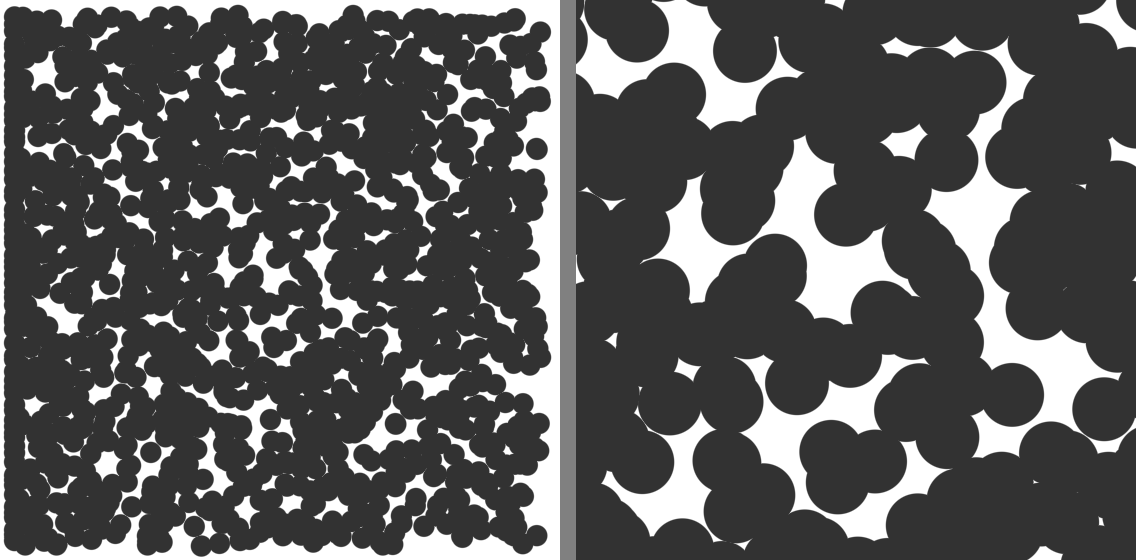
Left, the full canvas; right, a detail of the centre.
A Shadertoy shader for this pattern:

```glsl
// Dark overlapping discs strewn at random over a white square, leaving ragged
// gaps. A box is split into cells, each holding a random number of discs; a
// dense column of discs closes the left side. The union is a minimum distance.

#define RADIUS 0.019                   // disc radius
#define BOX_MIN vec2(0.026, 0.024)     // lower left limit of disc centres
#define BOX_SIZE vec2(0.941, 0.951)    // extent of disc centres
#define GRID 20.0                      // cells per side of the box
#define COUNT_SPREAD 6.4               // discs per cell: 1 + floor(spread * hash)
#define COLUMN_STEPS 68.0              // discs in the left column
#define EDGE_PIXELS 0.8                // half width of the smoothed edge
#define INK vec3(0.198)
#define PAPER vec3(1.0)

float hash(vec2 p) {
    return fract(sin(dot(p, vec2(127.1, 311.7))) * 43758.5453);
}

vec2 hash2(vec2 p) {
    return vec2(hash(p), hash(p + vec2(37.3, 71.9)));
}

// Distance to the nearest scattered disc
float scatteredDiscs(vec2 p) {
    vec2 cellSize = BOX_SIZE / GRID;
    vec2 home = floor((p - BOX_MIN) / cellSize);
    float d = 1.0;
    for (int y = -1; y <= 1; y++)
    for (int x = -1; x <= 1; x++) {
        vec2 cell = home + vec2(x, y);
        if (any(lessThan(cell, vec2(0.0))) || any(greaterThanEqual(cell, vec2(GRID)))) continue;
        int count = 1 + int(COUNT_SPREAD * hash(cell + 5.7));
        for (int i = 0; i < count; i++) {
            vec2 seed = cell + float(i + 1) * vec2(23.17, 41.53);
            vec2 centre = BOX_MIN + (cell + hash2(seed)) * cellSize;
            d = min(d, length(p - centre) - RADIUS);
        }
    }
    return d;
}

// Distance to the crowded column at the left limit of the box
float columnDiscs(vec2 p) {
    float pitch = BOX_SIZE.y / COLUMN_STEPS;
    float home = floor((p.y - BOX_MIN.y) / pitch);
    float d = 1.0;
    for (int i = -3; i <= 3; i++) {
        float k = clamp(home + float(i), 0.0, COLUMN_STEPS - 1.0);
        float jitter = hash(vec2(k, 91.3));
        vec2 centre = BOX_MIN + vec2(0.0, (k + jitter) * pitch);
        d = min(d, length(p - centre) - RADIUS);
    }
    return d;
}

void mainImage(out vec4 fragColor, in vec2 fragCoord) {
    float canvas = min(iResolution.x, iResolution.y);
    vec2 p = fragCoord / canvas;
    float d = min(scatteredDiscs(p), columnDiscs(p));
    float edge = EDGE_PIXELS / canvas;
    fragColor = vec4(mix(INK, PAPER, smoothstep(-edge, edge, d)), 1.0);
}
```
